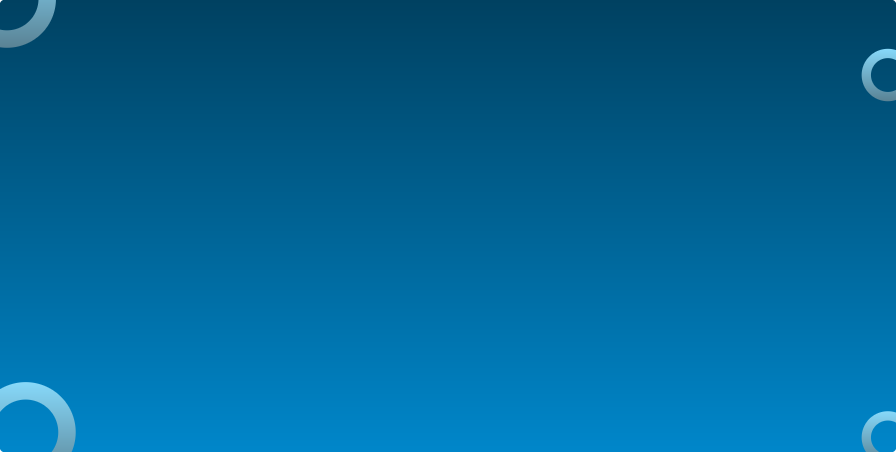
Write a WebGL 1 fragment shader that draws this background.

```glsl
precision highp float;
// Deep blue vertical gradient card with pale gradient rings at its corners.

uniform vec2 u_resolution;

// Coverage of a shape from its signed distance, softened over one pixel.
float coverage(float dist) {
    return clamp(0.5 - dist * u_resolution.y, 0.0, 1.0);
}

// Lays a ring over the base, shaded from light blue at its top to grey blue.
vec3 addRing(vec3 base, vec2 offset, float radius, float halfWidth) {
    float dist = abs(length(offset) - radius) - halfWidth;
    float height = clamp(0.5 + 0.5 * offset.y / (radius + halfWidth), 0.0, 1.0);
    vec3 tint = mix(vec3(0.35, 0.51, 0.58), vec3(0.53, 0.85, 0.98), height);
    return mix(base, tint, coverage(dist));
}

float roundedBox(vec2 p, vec2 halfSize, float radius) {
    vec2 q = abs(p) - halfSize + radius;
    return length(max(q, 0.0)) + min(max(q.x, q.y), 0.0) - radius;
}

void main() {
    // Canvas height is one unit.
    vec2 p = gl_FragCoord.xy / u_resolution.y;
    float aspect = u_resolution.x / u_resolution.y;

    // Background gradient
    vec3 color = mix(vec3(0.0, 0.527, 0.792), vec3(0.0, 0.255, 0.38), p.y);

    // Large rings on the left
    color = addRing(color, p - vec2(0.0155, 1.0026), 0.089, 0.0193);
    color = addRing(color, p - vec2(0.0567, 0.0438), 0.0915, 0.0193);

    // Small rings on the right
    color = addRing(color, p - vec2(aspect - 0.018, 0.834), 0.0477, 0.0103);
    color = addRing(color, p - vec2(aspect - 0.018, 0.0322), 0.0477, 0.0103);

    // Rounded card corners on white
    vec2 halfSize = 0.5 * vec2(aspect, 1.0);
    float card = coverage(roundedBox(p - halfSize, halfSize + 0.5 / u_resolution.y, 0.013));
    gl_FragColor = vec4(mix(vec3(1.0), color, card), 1.0);
}
```
